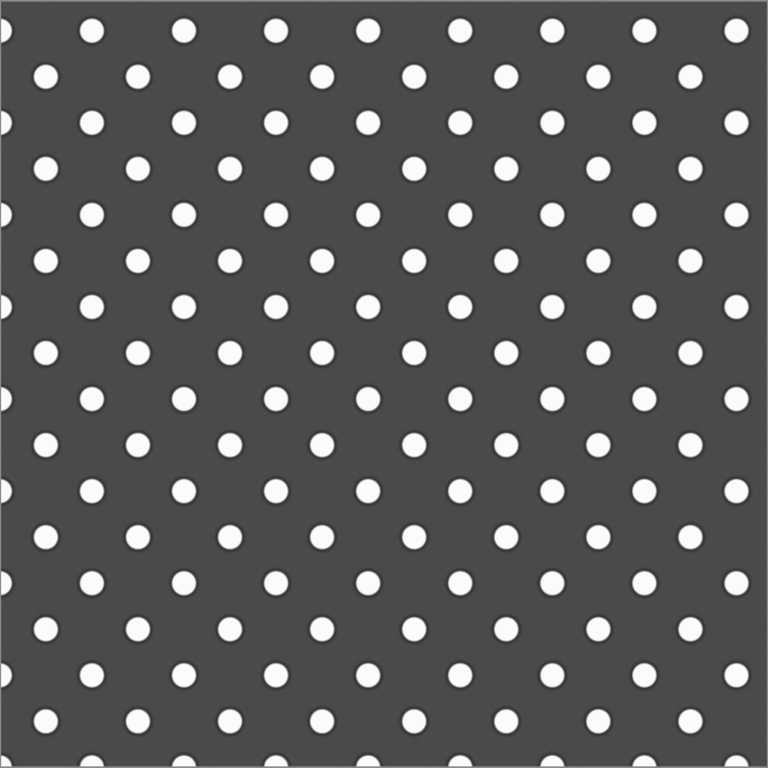
Give the GLSL for this pattern, as a three.js fragment shader.

```glsl
// Staggered white polka dots on charcoal, with dark rims and a thin pale edge.
varying vec2 vUv;

const float PERIOD = 0.1199;
const vec2 FIRST_DOT = vec2(-0.0002, 0.9600);
const float DOT_RADIUS = 0.0155;
const float EDGE_SOFTNESS = 0.0018;

const vec3 CHARCOAL = vec3(0.29);
const vec3 RIM_DARK = vec3(0.22);
const vec3 DOT_WHITE = vec3(0.985);
const vec3 BORDER_GREY = vec3(0.54);

// Distance to the nearest point of a square grid.
float gridDistance(vec2 p, float period) {
  return length((fract(p / period + 0.5) - 0.5) * period);
}

// Two interleaved grids, the second shifted by half a period both ways.
float staggeredDistance(vec2 p, float period) {
  return min(gridDistance(p, period), gridDistance(p + 0.5 * period, period));
}

float bell(float x, float width) {
  float t = x / width;
  return exp(-t * t);
}

// Layered sines give a faint mottled grain.
float grain(vec2 p) {
  float a = sin(p.x * 611.0 + 2.0 * sin(p.y * 173.0));
  float b = sin(p.y * 547.0 + 2.0 * sin(p.x * 219.0));
  return 0.5 * a * b + 0.5 * sin((p.x + p.y) * 389.0 + a);
}

// Pale line along the canvas edge, of a given width.
float edgeLine(vec2 uv, vec2 width) {
  vec2 inset = min(uv, 1.0 - uv);
  vec2 line = 1.0 - smoothstep(width * 0.5, width * 1.5, inset);
  return max(line.x, line.y);
}

void main() {
  float d = staggeredDistance(vUv - FIRST_DOT, PERIOD) - DOT_RADIUS;

  // Ground: grain is slightly stronger close to the dots.
  float nearDot = bell(max(d, 0.0), 0.014);
  vec3 color = CHARCOAL + grain(vUv) * mix(0.002, 0.008, nearDot);

  // Dark rim, then the dot itself.
  color = mix(color, RIM_DARK, bell(d - 0.0024, 0.0022));
  color = mix(DOT_WHITE, color, smoothstep(-EDGE_SOFTNESS, EDGE_SOFTNESS, d));

  // Worn border.
  color = mix(color, BORDER_GREY, edgeLine(vUv, vec2(0.0016, 0.0022)));

  gl_FragColor = vec4(color, 1.0);
}
```
